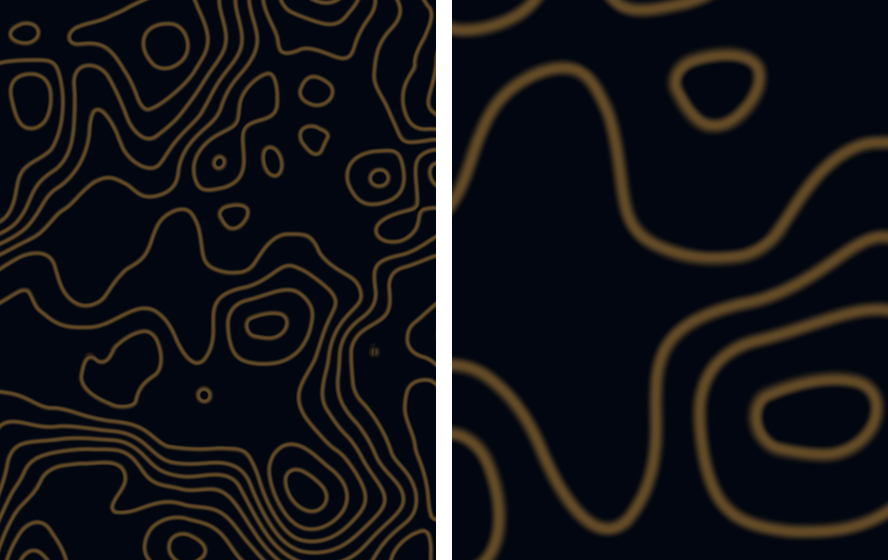
Left, the full canvas; right, a detail of the centre.
A WebGL 1 fragment shader for this pattern:

```glsl
precision highp float;
// Topographic map: soft golden contour lines of rolling terrain on midnight blue.

uniform vec2 u_resolution;

const vec3 NIGHT = vec3(0.008, 0.025, 0.062);
const vec3 GOLD = vec3(0.388, 0.292, 0.153);

const float HILL_SCALE = 5.0;     // hills per canvas height
const float LEVELS = 8.4;         // contours per unit of elevation
const float LINE_CORE = 0.0003;   // half-widths in canvas heights
const float LINE_EDGE = 0.0067;
const float SLOPE_STEP = 0.0012;

float hash(vec2 p) {
  return fract(sin(dot(p, vec2(127.1, 311.7))) * 43758.5453);
}

float valueNoise(vec2 p) {
  vec2 cell = floor(p);
  vec2 f = fract(p);
  vec2 s = f * f * (3.0 - 2.0 * f);
  float low = mix(hash(cell), hash(cell + vec2(1.0, 0.0)), s.x);
  float high = mix(hash(cell + vec2(0.0, 1.0)), hash(cell + vec2(1.0, 1.0)), s.x);
  return mix(low, high, s.y);
}

vec2 rotate(vec2 p, float angle) {
  float c = cos(angle);
  float s = sin(angle);
  return vec2(c * p.x - s * p.y, s * p.x + c * p.y);
}

// Broad hills with a finer, turned layer that bends the contours.
float elevation(vec2 p) {
  vec2 q = rotate(p * HILL_SCALE, 0.45) + vec2(13.7, 4.2);
  float hills = valueNoise(q);
  float ripples = valueNoise(rotate(q * 2.1, 0.9) + 31.4);
  return hills + 0.34 * ripples;
}

vec2 slope(vec2 p, float e) {
  vec2 dx = vec2(e, 0.0);
  vec2 dy = vec2(0.0, e);
  return vec2(elevation(p + dx) - elevation(p - dx),
              elevation(p + dy) - elevation(p - dy)) / (2.0 * e);
}

// Distance to the nearest contour; dividing by the slope keeps widths even.
float contourDistance(vec2 p, float levels) {
  float offset = abs(fract(elevation(p) * levels) - 0.5);
  float steepness = length(slope(p, SLOPE_STEP)) * levels;
  return offset / max(steepness, 0.01);
}

void main() {
  vec2 p = gl_FragCoord.xy / u_resolution.y;
  float d = contourDistance(p, LEVELS);
  float line = 1.0 - smoothstep(LINE_CORE, LINE_EDGE, d);
  gl_FragColor = vec4(mix(NIGHT, GOLD, line), 1.0);
}
```
